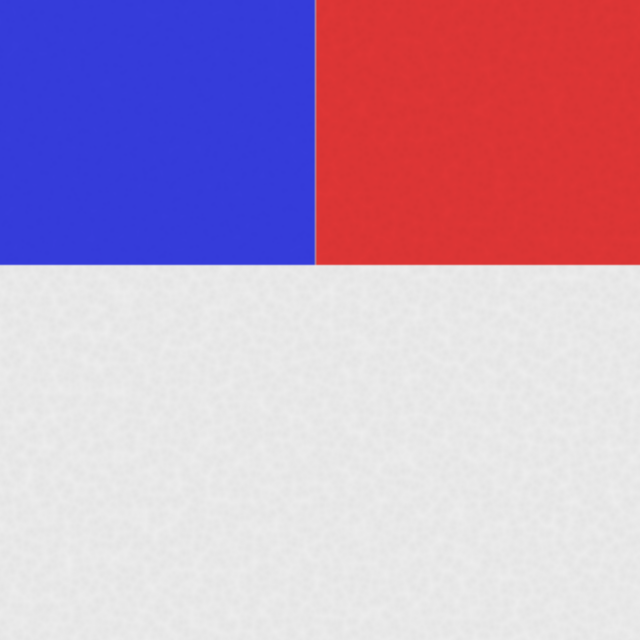
Give the GLSL for this background, as a WebGL 1 fragment shader.

```glsl
precision highp float;
// Three flat panels: blue and red side by side above a pale paper field.
// Soft edges separate them, a thin pale seam divides the upper pair, and
// two layers of cellular noise give a faint mottled grain.

uniform vec2 u_resolution;

vec2 hash2(vec2 cell) {
  vec2 k = vec2(dot(cell, vec2(127.1, 311.7)), dot(cell, vec2(269.5, 183.3)));
  return fract(sin(k) * 43758.55);
}

// Distance to the nearest scattered point, about 0 to 1
float cellular(vec2 p) {
  vec2 cell = floor(p);
  float nearest = 2.0;
  for (int y = -1; y <= 1; y++) {
    for (int x = -1; x <= 1; x++) {
      vec2 neighbour = cell + vec2(float(x), float(y));
      vec2 offset = neighbour + hash2(neighbour) - p;
      nearest = min(nearest, dot(offset, offset));
    }
  }
  return sqrt(nearest);
}

// Signed grain centred near zero
float grain(vec2 p) {
  float coarse = cellular(p * 46.0);
  float fine = cellular(p * 83.0 + 17.0);
  return clamp(1.1 * (coarse + fine - 0.96), -0.8, 0.8);
}

void main() {
  vec2 uv = gl_FragCoord.xy / u_resolution;
  vec2 split = vec2(0.493, 0.586);
  float soft = max(0.002, 0.75 / u_resolution.y);
  float mottle = grain(uv);

  // Panel colours, each with its own strength of grain
  vec3 blue = vec3(0.208, 0.235, 0.855) + 0.004 * mottle;
  vec3 red = vec3(0.863, 0.208, 0.208) + vec3(0.018, 0.005, 0.005) * mottle;
  vec3 paper = vec3(0.912) + 0.020 * mottle;

  // Upper pair with the thin seam between them
  float right = smoothstep(-soft, soft, uv.x - split.x);
  vec3 color = mix(blue, red, right);
  float seam = 1.0 - smoothstep(0.0, 1.5 * soft, abs(uv.x - split.x));
  color = mix(color, vec3(0.72, 0.62, 0.66), 0.65 * seam);

  // Paper field below
  float upper = smoothstep(-soft, soft, uv.y - split.y);
  gl_FragColor = vec4(mix(paper, color, upper), 1.0);
}
```
